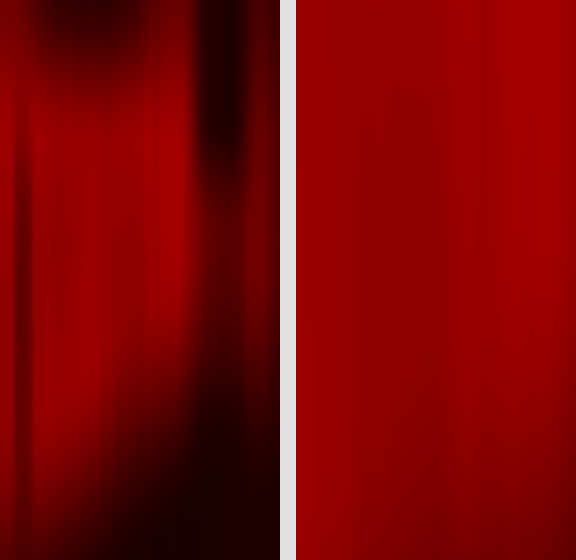
Left: the whole. Right: its middle third, enlarged.
This background is drawn by a Shadertoy shader. Its source:

```glsl
// Deep red curtain of soft vertical streaks with shadowed folds.
// Broad light and shade come from smooth gradients; the streaks are
// value noise stretched along y, summed over several octaves.

#define PEAK_RED 0.61
#define SHADOW_RED 0.11
#define STREAK_CONTRAST 0.42
#define STREAK_COLUMNS 7.0
#define STREAK_ROWS 1.7
#define OCTAVES 4
#define FOLD_CENTER 0.79
#define FOLD_WIDTH 0.10
#define CREASE_CENTER 0.085
#define CREASE_WIDTH 0.035

float hash(vec2 p) {
    return fract(sin(dot(p, vec2(127.1, 311.7))) * 43758.5453);
}

float valueNoise(vec2 p) {
    vec2 cell = floor(p);
    vec2 f = fract(p);
    f = f * f * f * (f * (f * 6.0 - 15.0) + 10.0);
    float low = mix(hash(cell), hash(cell + vec2(1.0, 0.0)), f.x);
    float high = mix(hash(cell + vec2(0.0, 1.0)), hash(cell + vec2(1.0)), f.x);
    return mix(low, high, f.y);
}

// Signed streak pattern: columns double per octave, rows grow slowly
float streaks(vec2 uv) {
    vec2 scale = vec2(STREAK_COLUMNS, STREAK_ROWS);
    float amplitude = 0.5;
    float sum = 0.0;
    for (int i = 0; i < OCTAVES; i++) {
        vec2 offset = vec2(3.7, 8.3) * float(i + 1);
        sum += amplitude * (valueNoise(uv * scale + offset) - 0.5);
        scale *= vec2(2.0, 1.15);
        amplitude *= 0.55;
    }
    return sum;
}

// Flat-bottomed bump, 1 at the center
float bump(float x, float center, float width) {
    float d = (x - center) / width;
    return exp(-d * d * d * d);
}

// Broad light on the cloth, 0 to 1
float clothLight(vec2 uv) {
    // Slanted fade toward the bottom
    float light = smoothstep(0.0, 0.47, uv.y + 0.25 - 0.5 * min(uv.x, 0.7));

    // Shade along the top, deepest left of the middle
    float topDepth = mix(0.4, 0.85, bump(uv.x, 0.32, 0.22));
    light *= 1.0 - topDepth * smoothstep(0.73, 1.02, uv.y);

    // Dimmer right side and edge
    light *= 1.0 - 0.32 * smoothstep(0.62, 0.85, uv.x);
    light *= 1.0 - 0.45 * smoothstep(0.92, 1.01, uv.x);

    // Main fold, opening up at mid height
    float foldDepth = mix(0.32, 0.97, smoothstep(0.1, 0.32, abs(uv.y - 0.48)));
    light *= 1.0 - foldDepth * bump(uv.x, FOLD_CENTER, FOLD_WIDTH);

    // Narrow crease near the left edge
    float creaseDepth = 0.42 * bump(uv.y, 0.4, 0.4);
    return light * (1.0 - creaseDepth * bump(uv.x, CREASE_CENTER, CREASE_WIDTH));
}

void mainImage(out vec4 fragColor, in vec2 fragCoord) {
    vec2 uv = fragCoord / iResolution.xy;
    float red = mix(SHADOW_RED, PEAK_RED, clothLight(uv));
    red *= 1.0 + STREAK_CONTRAST * streaks(uv);
    fragColor = vec4(min(red, 0.66), 0.0, 0.0, 1.0);
}
```
